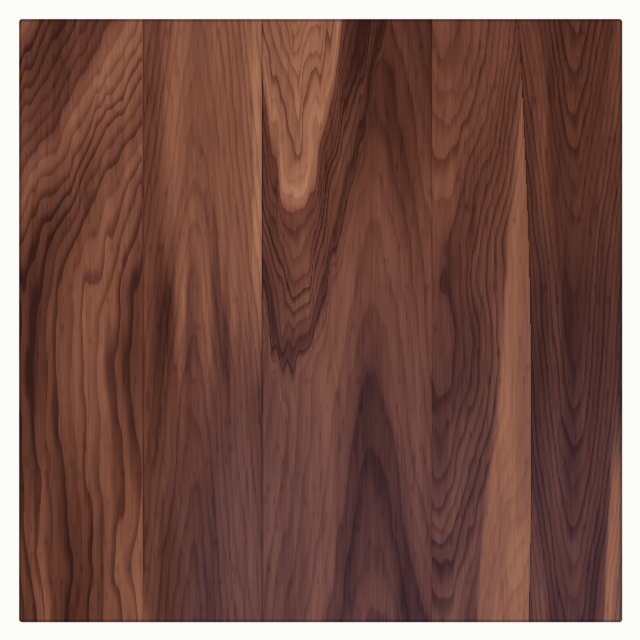
Give the GLSL for this texture, as a WebGL 2 fragment shader.

```glsl
#version 300 es
precision highp float;
// A square panel of dark, oiled hardwood boards on a white ground.
// Each board has its own ring field (bent stripes or nested arches);
// rings, broad bands and fine fibres set a tone that is mapped to brown.

uniform vec2 u_resolution;
out vec4 fragColor;

float hash(vec2 p) {
    vec3 q = fract(p.xyx * vec3(0.1031, 0.1030, 0.0973));
    q += dot(q, q.yzx + 33.33);
    return fract((q.x + q.y) * q.z);
}

float noise(vec2 p) {
    vec2 i = floor(p), f = fract(p);
    f = f * f * (3.0 - 2.0 * f);
    return mix(mix(hash(i), hash(i + vec2(1, 0)), f.x),
               mix(hash(i + vec2(0, 1)), hash(i + vec2(1, 1)), f.x), f.y);
}

float fbm(vec2 p) {
    float sum = 0.0, amp = 0.5;
    for (int i = 0; i < 4; i++) {
        sum += amp * noise(p);
        p = p * 2.03 + 17.3;
        amp *= 0.5;
    }
    return sum;
}

// Height of a rounded arch limb at distance d from its axis.
float arch(float d, float slope, float tip) {
    return slope * (sqrt(d * d + tip * tip) - tip);
}

// Soft bump of the given half width.
float bump(float x, float centre, float halfWidth) {
    float d = (x - centre) / halfWidth;
    return exp(-d * d);
}

// Brown ramp, from dark heartwood to pale sapwood.
vec3 woodColour(float t) {
    t = clamp(t, 0.0, 1.15);
    vec3 c = mix(vec3(0.22, 0.115, 0.095), vec3(0.67, 0.46, 0.35), t);
    return c - vec3(0.0, 0.08, 0.07) * t * (1.0 - t);
}

void main() {
    vec2 uv = gl_FragCoord.xy / u_resolution;
    vec2 p = (uv - vec2(0.030, 0.028)) / 0.942;
    float x = p.x, y = p.y;

    // Shared irregularities: slow warp, long streaks, ragged fibres
    float warp = fbm(p * vec2(9.0, 3.0) + 4.0) - 0.47;
    float streak = fbm(p * vec2(45.0, 2.5) + 9.0) - 0.47;
    float ragged = noise(p * vec2(110.0, 7.0)) - 0.5;

    float seam = 0.845 - 0.018 * y * y + 0.03 * y * (1.0 - y);
    float ring, tone, bands, lines, board;

    if (x < 0.206) {
        // Stripes that lean over near the top
        board = 1.0;
        float lean = 0.30 * pow(smoothstep(0.4, 1.1, y), 1.6);
        ring = (x - lean + 0.03 * y + 0.09 * warp) * 48.0;
        tone = 0.47 + 0.10 * smoothstep(0.5, 0.9, y) * (1.0 - x / 0.2);
        bands = 0.62;
        lines = 0.26;
    } else if (x < 0.403) {
        // Pale, straight top and faint upright arches below
        board = 2.0;
        ring = (y + arch(x - 0.29, 9.0, 0.015) + 0.35 * warp) * 10.0;
        tone = mix(0.37, 0.64, smoothstep(0.38, 0.68, y + 0.5 * streak + 0.08 * ragged));
        tone -= 0.20 * (1.0 - smoothstep(0.22, 0.27, x + 0.04 * warp)) * smoothstep(0.3, 0.6, y);
        tone += 0.25 * smoothstep(0.383, 0.392, x) * smoothstep(0.36, 0.46, y);
        tone += 0.35 * (1.0 - smoothstep(0.0, 0.012, x - 0.206 + 0.1 * y)) * (1.0 - smoothstep(0.1, 0.16, y));
        bands = 0.20;
        lines = 0.13;
    } else if (x < 0.684) {
        // Hanging figure above, shaded arches below
        board = 3.0;
        float hang = y - arch(x - 0.46, 7.0, 0.06) + 0.34 * warp + 0.05 * ragged;
        float lower = y + arch(x - 0.59, 7.0, 0.03) + 0.3 * warp;
        float figure = smoothstep(0.34, 0.40, hang);
        ring = mix(lower * 8.0, hang * 24.0, smoothstep(0.28, 0.36, hang));
        tone = mix(0.52, 0.46, smoothstep(0.5, 0.62, x));
        tone -= 0.20 * (1.0 - smoothstep(0.3, 0.5, lower));
        tone -= 0.38 * bump(hang, 0.39, 0.035) + 0.24 * figure * bump(hang, 0.57, 0.075);
        tone += 0.08 * bump(hang, 0.46, 0.03) + 0.30 * smoothstep(0.66, 0.76, hang);
        tone -= 0.18 * smoothstep(0.55, 0.58, x) * smoothstep(0.6, 0.9, y);
        bands = mix(0.25, 0.45, figure);
        lines = mix(0.12, 0.24, figure);
    } else if (x < seam) {
        // Steep loops beside a pale tapering sapwood strip
        board = 4.0;
        float sap = mix(0.765, 0.832, smoothstep(0.0, 0.95, y)) + 0.03 * warp;
        float pale = smoothstep(sap - 0.006, sap + 0.008, x);
        ring = (y - arch(x - 0.70, 8.0, 0.03) + 0.55 * warp) * 11.0;
        tone = 0.36 + 0.14 * smoothstep(0.45, 0.9, y);
        tone = mix(tone, 0.76, pale);
        bands = mix(0.34, 0.12, pale);
        lines = mix(0.20, 0.09, pale);
    } else {
        // Dark board with narrow nested points
        board = 5.0;
        ring = (y - arch(x - 0.92, 9.0, 0.02) + 0.22 * warp) * 15.0;
        tone = 0.31 - 0.08 * bump(y, 0.45, 0.2);
        tone += 0.42 * smoothstep(0.978, 0.985, x + 0.05 * (0.25 - y)) * (1.0 - smoothstep(0.2, 0.4, y));
        bands = 0.24;
        lines = 0.17;
    }

    // Growth rings: slow darkening, then a crisp edge
    ring += 0.35 * ragged;
    float phase = fract(ring);
    float latewood = smoothstep(0.35, 0.88, phase) * (1.0 - smoothstep(0.88, 1.0, phase));
    latewood *= 0.4 + 0.9 * hash(vec2(floor(ring), board));
    latewood *= 1.0 - smoothstep(0.35, 0.9, fwidth(ring));
    tone += bands * (noise(vec2(ring * 0.55, board * 7.0 + y * 2.0)) - 0.5) - lines * latewood;

    // Fibres and short pores
    tone += 0.30 * streak + 0.05 * ragged;
    tone += 0.10 * (noise(p * vec2(330.0, 22.0)) - 0.5);
    tone -= 0.09 * smoothstep(0.72, 0.95, noise(p * vec2(260.0, 45.0) + 31.0));

    // Glue joints
    tone -= 0.20 * bump(x, 0.206, 0.0018) + 0.22 * bump(x, 0.403, 0.0020);
    tone -= 0.10 * bump(x, 0.684, 0.0016) + 0.14 * bump(x, seam, 0.0020);

    // Cool sheen, strongest toward the bottom
    vec3 wood = woodColour(tone);
    float sheen = (1.0 - smoothstep(0.1, 0.85, y)) * smoothstep(0.1, 0.35, x + 0.3 * warp);
    wood += vec3(0.0, 0.025, 0.065) * sheen * (1.0 - 0.6 * smoothstep(0.5, 0.8, tone));

    // Panel outline with slightly rounded corners and darkened rim
    vec2 corner = abs(p - 0.5) - 0.495;
    float edge = length(max(corner, 0.0)) + min(max(corner.x, corner.y), 0.0) - 0.005;
    wood *= 1.0 - 0.35 * smoothstep(-0.006, 0.0, edge);
    float pixel = 1.0 / min(u_resolution.x, u_resolution.y);
    float inside = 1.0 - smoothstep(-pixel, pixel, edge);
    fragColor = vec4(mix(vec3(0.99, 0.99, 0.985), wood, inside), 1.0);
}
```
